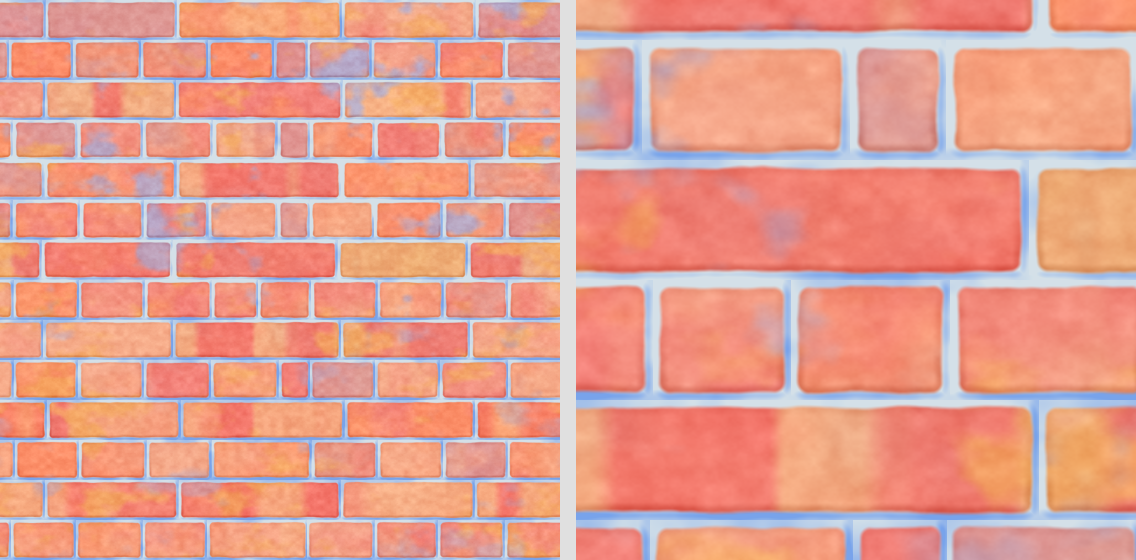
Left: the whole. Right: its middle third, enlarged.
A Shadertoy shader for this texture:

```glsl
// Pastel brick wall: 14 courses alternating long stretchers and short headers.
// Joints follow a formula in header widths (8.5 across); each brick is a rounded
// box with a hashed tint, vertical colour bands and tiling noise stains.

float hash(vec2 p) {
    vec3 q = fract(vec3(p.xyx) * 0.1031);
    q += dot(q, q.yzx + 33.33);
    return fract((q.x + q.y) * q.z);
}

// Value noise that wraps after `period` cells
float noise(vec2 p, vec2 period, float seed) {
    vec2 i = floor(p), f = fract(p);
    f = f * f * (3.0 - 2.0 * f);
    vec2 a = mod(i, period) + seed, b = mod(i + 1.0, period) + seed;
    return mix(mix(hash(a), hash(vec2(b.x, a.y)), f.x),
               mix(hash(vec2(a.x, b.y)), hash(b), f.x), f.y);
}

float fbm(vec2 uv, vec2 cells, float seed) {
    float sum = 0.0, weight = 0.5;
    for (int i = 0; i < 4; i++) {
        sum += weight * noise(uv * cells, cells, seed);
        cells *= 2.0;
        weight *= 0.5;
        seed += 17.0;
    }
    return sum / 0.9375;
}

// Position of joint i along a course, in header widths
float joint(float i, float row, bool header) {
    float count = header ? 9.0 : 4.0;
    float x = header ? i - 0.5 * step(4.5, i) : 2.0 * i + 0.5 * step(1.5, i);
    if (header && i == 4.0) {
        if (row == 7.0) x = 3.75;    // two equal short bricks
        if (row > 10.0) return 4.5;  // one joined long brick
    }
    bool inner = i > 0.5 && i < count - 0.5;
    return inner ? x + 0.07 * (hash(vec2(i, row) + 5.0) - 0.5) : x;
}

float roundedBox(vec2 p, vec2 halfSize, float radius) {
    vec2 q = abs(p) - halfSize + radius;
    return length(max(q, 0.0)) + min(max(q.x, q.y), 0.0) - radius;
}

vec3 brickColor(vec2 uv, float row, float id, bool header) {
    vec3 coral = vec3(0.95, 0.51, 0.48), orange = vec3(0.99, 0.57, 0.41);
    vec3 peach = vec3(0.96, 0.69, 0.56), mauve = vec3(0.84, 0.60, 0.62);
    vec2 key = vec2(id, row);
    float tone = hash(key + 11.0), pale = hash(key + 37.0), cool = hash(key + 71.0);
    float cloud = fbm(uv, vec2(14.0, 22.0), 3.0);
    float patches = fbm(uv, vec2(9.0, 16.0), 53.0);
    float upper = 1.0 - smoothstep(5.0, 9.0, row);

    vec3 color = mix(coral, orange, smoothstep(0.25, 0.75, cloud + 0.8 * (tone - 0.5)));
    color = mix(color, peach, 0.85 * smoothstep(0.5, 1.0, 0.7 * pale + 0.6 * patches));
    float coolness = cool + 0.18 * upper + 0.5 * (cloud - 0.5);
    color = mix(color, mauve, 0.8 * smoothstep(0.65, 0.95, coolness));

    // Vertical bands, strongest on some of the stretchers
    float band = noise(vec2(uv.x * 21.0, row), vec2(21.0, 14.0), 29.0);
    float bandAmount = (header ? 0.15 : 0.75) * smoothstep(0.2, 0.7, hash(key + 91.0));
    vec3 bandColor = mix(vec3(0.96, 0.44, 0.39), vec3(0.97, 0.71, 0.50),
                         smoothstep(0.35, 0.65, band));
    color = mix(color, bandColor, bandAmount);

    // Ochre and blue stains
    float ochre = smoothstep(0.58, 0.78, fbm(uv, vec2(12.0, 18.0), 131.0));
    color = mix(color, vec3(0.96, 0.67, 0.36), 0.7 * ochre);
    float stain = smoothstep(0.62, 0.78, fbm(uv, vec2(11.0, 15.0), 211.0));
    color = mix(color, vec3(0.67, 0.67, 0.83), stain * (0.4 + 0.4 * upper));
    if (row == 6.0 && id == 2.0) color = mix(color, vec3(0.93, 0.69, 0.46), 0.85);

    // Fine grain
    float grain = fbm(uv, vec2(80.0, 96.0), 7.0) - 0.5;
    return color + grain * vec3(0.08, 0.16, 0.16);
}

void mainImage(out vec4 fragColor, in vec2 fragCoord) {
    vec2 uv = fragCoord / iResolution.xy;
    float y = (1.0 - uv.y) * 14.0;
    float row = floor(y);
    bool header = mod(row, 2.0) > 0.5;

    // Find the brick between two joints
    float shift = (header ? 0.19 : 0.69) + 0.11 * (hash(vec2(row, 19.0)) - 0.5);
    float x = mod(uv.x * 8.5 - shift, 8.5);
    float id = 0.0, left = 0.0, right = 8.5;
    for (float i = 0.0; i < 9.0; i++) {
        if (!header && i > 3.5) break;
        float a = joint(i, row, header), b = joint(i + 1.0, row, header);
        if (x >= a && x < b) { id = i; left = a; right = b; }
    }

    // Rounded brick with an uneven outline
    float paleRows = smoothstep(1.0, 3.5, row) * (1.0 - smoothstep(5.5, 7.0, row));
    vec2 p = vec2((x - 0.5 * (left + right)) / 8.5, (fract(y) - 0.5) / 14.0);
    vec2 halfSize = 0.5 * vec2((right - left) / 8.5, 1.0 / 14.0) - 0.0045 - 0.0006 * paleRows;
    float d = roundedBox(p, halfSize, 0.006);
    d += 0.0034 * (fbm(uv, vec2(36.0, 42.0), 83.0) - 0.5);

    // Mortar: pale, with blue shade below and right of each brick
    float shade = smoothstep(-0.003, 0.003, max(p.y - halfSize.y, p.x - halfSize.x));
    shade *= 1.0 - 0.6 * smoothstep(0.001, 0.006, d);
    float wear = fbm(uv, vec2(18.0, 24.0), 151.0);
    float blue = clamp(0.85 * shade + 1.6 * (wear - 0.42) - 0.3 * paleRows, 0.0, 1.0);
    vec3 mortar = mix(vec3(0.83, 0.88, 0.91), vec3(0.47, 0.64, 0.92), blue);

    // Brick face with a warm rim, darker at the bottom
    vec3 brick = brickColor(uv, row, id, header);
    float rim = smoothstep(-0.006, -0.001, d);
    brick -= rim * vec3(0.06, 0.08, 0.08) * (0.5 + smoothstep(0.0, 0.03, p.y));

    float soft = max(0.0016, 0.8 / iResolution.y);
    fragColor = vec4(clamp(mix(brick, mortar, smoothstep(-soft, soft, d)), 0.0, 1.0), 1.0);
}
```
